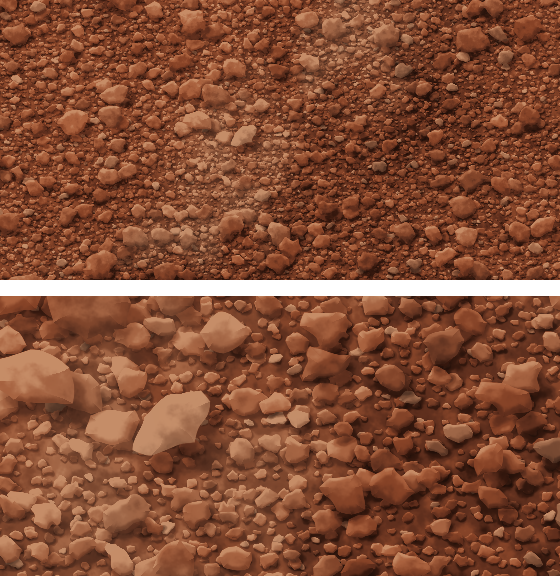
Top, the full canvas; bottom, a detail of the centre.
Write a Shadertoy shader that draws this texture.

```glsl
// Dry red earth: crumbly soil strewn with angular stones, pale dust and dark hollows.

#define LAYERS 6             // stone sizes, from crumbs to rocks
#define FINEST_CELL 0.017    // spacing of the crumbs, in canvas heights
#define CELL_GROWTH 1.565    // size ratio between layers
#define CRUMB_DENSITY 0.95
#define ROCK_DENSITY 0.24
#define STONE_TONE 0.61
#define GROUND_TONE 0.43
#define SHADOW 0.52
#define RELIEF 0.22
#define ROUGHNESS 0.34
#define LIGHT_DIR vec2(-0.35, 0.94)

const float TAU = 6.28318;

vec4 hash4(vec3 p) {
    vec4 h = fract(p.xyzx * vec4(0.1031, 0.1030, 0.0973, 0.1099));
    h += dot(h, h.wzxy + 33.33);
    return fract((h.xxyz + h.yzzw) * h.zywx);
}

float noise(vec2 p) {
    vec2 i = floor(p), f = fract(p);
    f = f * f * (3.0 - 2.0 * f);
    float a = hash4(vec3(i, 7.0)).x, b = hash4(vec3(i + vec2(1, 0), 7.0)).x;
    float c = hash4(vec3(i + vec2(0, 1), 7.0)).x, d = hash4(vec3(i + 1.0, 7.0)).x;
    return mix(mix(a, b, f.x), mix(c, d, f.x), f.y);
}

float fbm(vec2 p) {
    float sum = 0.0, amp = 0.5;
    for (int i = 0; i < 4; i++) {
        sum += amp * noise(p);
        p = mat2(1.6, 1.2, -1.2, 1.6) * p + 11.3;
        amp *= 0.5;
    }
    return sum / 0.9375;
}

// Irregular seven-sided outline: xy = facing of the nearest side, z = 1 on the rim.
vec3 stoneShape(vec2 d, vec4 rnd) {
    vec3 best = vec3(0.0, 0.0, -1.0);
    for (int k = 0; k < 7; k++) {
        float angle = (float(k) + 0.6 * fract(rnd.z * 9.7 * float(k + 1))) * TAU / 7.0;
        vec2 dir = vec2(cos(angle), sin(angle));
        float reach = 0.7 + 0.38 * fract(rnd.y * 13.7 * float(k + 1));
        float e = dot(d, dir) / reach;
        if (e > best.z) best = vec3(dir, e);
    }
    best.z = mix(best.z, length(d), 0.3);
    return best;
}

// Lays one size of stones over the soil; soil = (tone, paleness).
void scatterStones(vec2 p, float cell, float density, float seed, inout vec2 soil) {
    vec2 q = p / cell;
    q += 0.16 * (vec2(noise(q * 4.0 + seed), noise(q * 4.0 + 31.0 + seed)) - 0.5);
    vec2 id = floor(q);
    for (int n = 0; n < 9; n++) {
        vec2 c = id + vec2(n % 3 - 1, 1 - n / 3);   // far rows first
        vec4 place = hash4(vec3(c, seed));
        if (place.x > density) continue;
        float radius = mix(0.27, 0.52, place.w * place.w);
        vec2 d = (q - c - 0.5 - 0.7 * (place.yz - 0.5)) / radius;
        if (dot(d, d) > 3.2) continue;
        vec4 rnd = hash4(vec3(c + 57.0, seed + 19.0));

        // contact shadow beneath
        float under = length((d + vec2(-0.15, 0.32)) * vec2(1.0, 1.3));
        soil.x *= 1.0 - SHADOW * (1.0 - smoothstep(0.65, 1.3, under));

        // tilted, flattened body
        float tilt = (rnd.x - 0.5) * 1.3;
        mat2 turn = mat2(cos(tilt), -sin(tilt), sin(tilt), cos(tilt));
        vec2 flatten_ = vec2(1.0, 1.2 + 0.4 * rnd.w);
        vec3 shape = stoneShape((turn * d) * flatten_, rnd);
        float blur = 1.2 / (iResolution.y * cell * radius);
        float cover = 1.0 - smoothstep(1.0 - 0.5 * blur, 1.0 + 0.5 * blur, shape.z);

        // faceted bevel lit from above
        vec2 slope = 0.45 * d + shape.xy * turn * smoothstep(0.45, 0.95, shape.z);
        float rare = step(0.92, rnd.w);
        float tone = STONE_TONE + 0.26 * (rnd.z - 0.5) + 0.15 * rare;
        tone += RELIEF * dot(slope, LIGHT_DIR);
        soil = mix(soil, vec2(tone, 0.25 * rnd.y * rnd.y + 0.6 * rare), cover);
    }
}

// Earth colours from crevice to sunlit dust.
vec3 earthColor(float tone) {
    vec3 col = mix(vec3(0.21, 0.09, 0.05), vec3(0.38, 0.18, 0.11), smoothstep(0.1, 0.3, tone));
    col = mix(col, vec3(0.53, 0.26, 0.15), smoothstep(0.3, 0.5, tone));
    col = mix(col, vec3(0.67, 0.38, 0.24), smoothstep(0.5, 0.7, tone));
    col = mix(col, vec3(0.78, 0.55, 0.40), smoothstep(0.7, 0.92, tone));
    return col * mix(0.6, 1.0, smoothstep(-0.1, 0.12, tone));
}

void mainImage(out vec4 fragColor, in vec2 fragCoord) {
    vec2 p = fragCoord / iResolution.y;

    // crumbly ground, then stones from small to large
    vec2 soil = vec2(GROUND_TONE + 0.5 * (fbm(p * 45.0) - 0.5), 0.1);
    float cell = FINEST_CELL;
    for (int i = 0; i < LAYERS; i++) {
        float density = mix(CRUMB_DENSITY, ROCK_DENSITY, float(i) / float(LAYERS - 1));
        scatterStones(p, cell, density, float(i) * 5.0 + 3.0, soil);
        cell *= CELL_GROWTH;
    }
    soil.x += ROUGHNESS * (fbm(p * 62.0 + 5.0) - 0.5);

    // dusty ridge running diagonally, with hollows on its right
    float ridge = p.x - mix(0.6, 1.25, p.y) + 0.7 * (fbm(p * 3.5) - 0.5);
    float dust = exp(-18.0 * ridge * ridge) * smoothstep(0.25, 0.6, fbm(p * 7.0 + 3.0));
    float hollow = exp(-22.0 * (ridge - 0.38) * (ridge - 0.38));
    soil.x += 0.16 * dust - 0.13 * hollow + 0.22 * (fbm(p * 4.0 + 20.0) - 0.5) + 0.06 * (p.y - 0.5);
    float pale = clamp(soil.y + 0.5 * dust, 0.0, 1.0);

    vec3 col = earthColor(soil.x);
    float luma = dot(col, vec3(0.299, 0.587, 0.114));
    col = mix(col, luma * vec3(1.27, 0.93, 0.70), 0.75 * pale);
    fragColor = vec4(col, 1.0);
}
```
